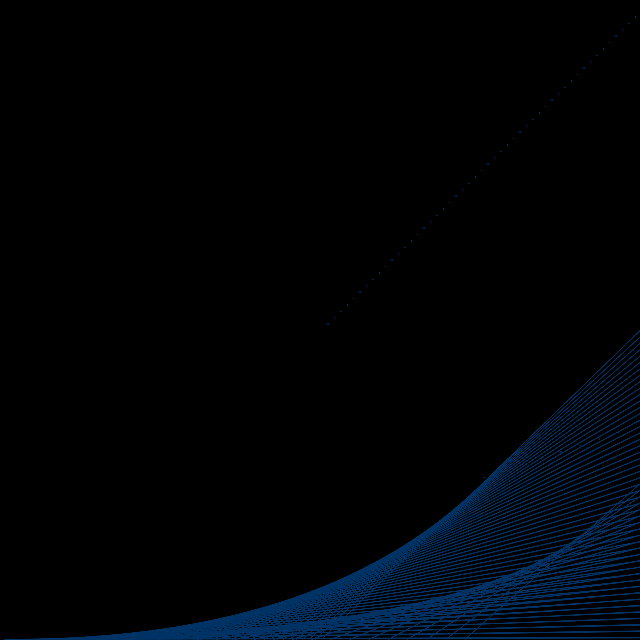
Write a three.js fragment shader that draws this background.

```glsl
// Two fans of fine blue lines sweeping up the right edge, with a diagonal row of dots, on black.
varying vec2 vUv;

// Soft-edged stroke about 1/500 of the canvas wide
float stroke(float distanceToCore) {
  return 1.0 - smoothstep(0.0006, 0.0014, distanceToCore);
}

// A thread runs from the floor to the right edge; steep threads shrink to a dot
float thread(vec2 p, float footX, float endY) {
  float slope = (endY - 0.001) / (1.0 - footX);
  if (slope < 1.0) {
    float lineY = 0.001 + slope * (p.x - footX);
    return stroke(abs(p.y - lineY)) * smoothstep(-0.001, 0.001, p.x - footX);
  }
  vec2 offset = abs(p - vec2(footX, endY));
  return stroke(max(offset.x, offset.y));
}

void main() {
  float ink = 0.0;

  // Tall fan, continued by the diagonal dots
  for (int i = 2; i < 100; i++) {
    float k = float(i) * 0.01;
    ink = max(ink, thread(vUv, k + 0.0026, k - 0.0165));
  }

  // Low fan, its feet three times as far apart
  for (int i = 0; i < 33; i++) {
    float k = float(i) * 0.01;
    ink = max(ink, thread(vUv, 3.0 * k + 0.0065, k + 0.004));
  }

  vec3 threadBlue = vec3(0.0, 0.2, 0.395);
  gl_FragColor = vec4(threadBlue * ink, 1.0);
}
```
